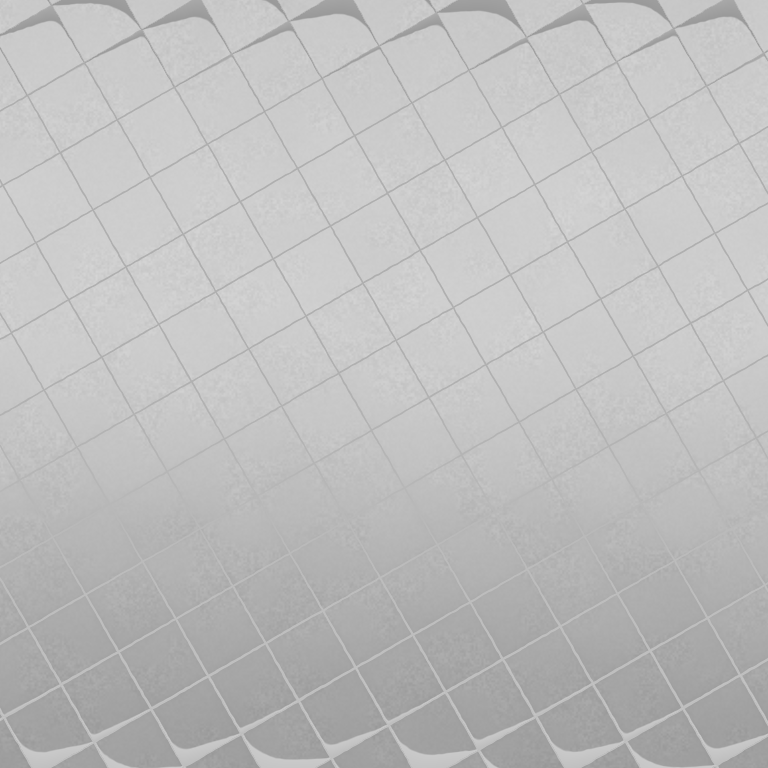
Reproduce this pattern procedurally as a Shadertoy shader.

```glsl
// Quilted pale grey padding: tilted square cells with fine seams and folds at top and bottom.
#define CELL 0.0859          // cell side, in canvas heights
#define TILT 0.521           // grid rotation, radians
#define ANCHOR vec2(0.1211, 0.7266)
#define SEAM_HALF 0.011      // half seam width, in cells
#define FOLD_SIZE 0.25       // fold depth at the canvas edge, in cells
#define FOLD_REACH 0.036     // fade of folds inward, in canvas heights
#define LIGHT_TONE 0.805
#define SHADE_TONE 0.625
#define GRAIN 0.035

float hash(vec2 p) {
    vec3 q = fract(vec3(p.xyx) * 0.1031);
    q += dot(q, q.yzx + 33.33);
    return fract((q.x + q.y) * q.z);
}

float noise(vec2 p) {
    vec2 i = floor(p), f = fract(p);
    f = f * f * (3.0 - 2.0 * f);
    return mix(mix(hash(i), hash(i + vec2(1, 0)), f.x),
               mix(hash(i + vec2(0, 1)), hash(i + vec2(1, 1)), f.x), f.y);
}

float smoothMin(float a, float b, float k) {
    float h = max(k - abs(a - b), 0.0) / k;
    return min(a, b) - 0.25 * h * h * k;
}

// Coverage (x) and depth (y) of the fold beside a corner; p is the distance to its two edges.
vec2 fold(vec2 p, float inset, float px) {
    float size = min(0.5, FOLD_SIZE * exp(-inset / FOLD_REACH));
    float face = smoothMin(p.y - size * (1.0 - p.x),
                           p.x - 0.15 * size * (1.0 - p.y), size + 0.001);
    float cover = 1.0 - smoothstep(-px, px, face);
    return vec2(cover * smoothstep(0.01, 0.05, size), clamp(-face / size, 0.0, 1.0));
}

void mainImage(out vec4 fragColor, in vec2 fragCoord) {
    vec2 uv = fragCoord / iResolution.y;
    float px = 1.0 / (iResolution.y * CELL);

    // Tilted grid with slightly uneven stitching
    float c = cos(TILT), s = sin(TILT);
    mat2 axes = mat2(c, s, -s, c);
    vec2 grid = (uv - ANCHOR) * axes / CELL;
    grid += 0.012 * (vec2(noise(uv * 170.0), noise(uv * 170.0 + 57.0)) - 0.5);
    vec2 id = floor(grid), local = fract(grid);
    vec2 center = ANCHOR + axes * (id + 0.5) * CELL;
    float cornerRise = 0.5 * CELL * (s + c);

    // Broad vertical light
    float lit = smoothstep(-0.02, 0.62, uv.y);
    float tone = mix(SHADE_TONE, LIGHT_TONE, lit);
    tone -= 0.02 * smoothstep(0.75, 1.0, uv.y);

    // Soft pillow shading and variation per cell
    vec2 edge = min(local, 1.0 - local);
    float seamDist = min(edge.x, edge.y);
    tone += 0.012 * (1.0 - lit) * (local.y - 0.5);
    tone -= 0.03 * (1.0 - lit) * exp(-seamDist * 25.0);
    tone += 0.008 * (hash(id + 80.0) - 0.5);

    // Patchy fine grain
    float patches = smoothstep(0.35, 0.75, noise(uv * 26.0 + 9.0));
    float speck = 0.6 * noise(uv * 390.0) + 0.4 * noise(uv * 210.0 + 31.0) - 0.5;
    tone += GRAIN * speck * (0.5 + 1.3 * patches);
    tone += 0.012 * (noise(uv * 16.0) - 0.5);

    // Seams, dark above and pale below
    float seamTone = mix(0.77, 0.665, smoothstep(0.1, 0.6, uv.y));
    float seamHalf = SEAM_HALF * (1.0 + 0.9 * smoothstep(0.35, 0.0, uv.y));
    float seam = 1.0 - smoothstep(seamHalf - 0.5 * px, seamHalf + 0.7 * px, seamDist);
    tone = mix(tone, seamTone, 0.85 * seam);

    // Shadowed folds at the top, lit folds at the bottom
    vec2 upper = fold(1.0 - local, 1.0 - center.y - cornerRise, px);
    vec2 lower = fold(local, center.y - cornerRise, px);
    tone = mix(tone, 0.60 + 0.07 * upper.y, upper.x);
    tone = mix(tone, 0.79 - 0.05 * lower.y, lower.x);

    fragColor = vec4(vec3(tone), 1.0);
}
```
